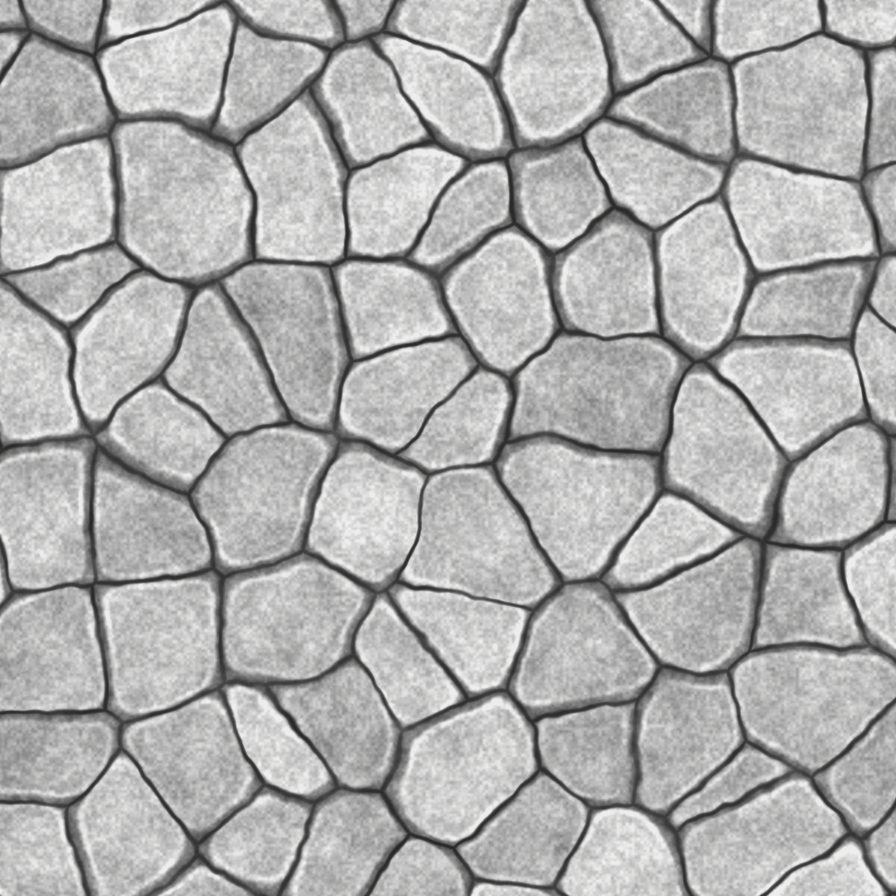
A three.js fragment shader for this texture:

```glsl
// Grey dry-stone wall: a weighted Voronoi diagram gives the irregular stones.
// Each edge gets its own bevel width, a smooth minimum rounds the corners,
// and dark seams, pale chipped rims, mottling and fine grain are layered on top.
varying vec2 vUv;

const float STONES_ACROSS = 8.4;
const float CORNER_SHARPNESS = 19.0;
const float SEAM_TONE = 0.15;

float hash(vec2 p) {
  vec3 q = fract(vec3(p.xyx) * 0.1031);
  q += dot(q, q.yzx + 33.33);
  return fract((q.x + q.y) * q.z);
}

vec2 hash2(vec2 p) {
  return vec2(hash(p + 11.7), hash(p + 57.3));
}

float noise(vec2 p) {
  vec2 i = floor(p);
  vec2 f = fract(p);
  f = f * f * (3.0 - 2.0 * f);
  float low = mix(hash(i), hash(i + vec2(1.0, 0.0)), f.x);
  float high = mix(hash(i + vec2(0.0, 1.0)), hash(i + vec2(1.0, 1.0)), f.x);
  return mix(low, high, f.y);
}

float fbm(vec2 p) {
  float sum = 0.0;
  float gain = 0.53;
  for (int i = 0; i < 4; i++) {
    sum += gain * noise(p);
    p = mat2(0.8, 0.6, -0.6, 0.8) * p * 2.1 + 7.3;
    gain *= 0.5;
  }
  return sum;
}

vec2 stoneCentre(vec2 cell) {
  return cell + 0.5 + 0.92 * (hash2(cell) - 0.5);
}

float stoneWeight(vec2 cell) {
  return 0.22 * hash(cell + 91.0);
}

// Bell-shaped line of the given half width around a distance
float band(float d, float at, float width) {
  float x = (d - at) / width;
  return exp(-x * x);
}

// Returns seam distance, rounded face distance and the owning cell
vec4 stones(vec2 p) {
  vec2 base = floor(p);
  vec2 owner = base;
  float best = 100.0;
  for (int y = -2; y <= 2; y++) {
    for (int x = -2; x <= 2; x++) {
      vec2 cell = base + vec2(float(x), float(y));
      vec2 r = stoneCentre(cell) - p;
      float power = dot(r, r) - stoneWeight(cell);
      if (power < best) {
        best = power;
        owner = cell;
      }
    }
  }
  vec2 centre = stoneCentre(owner);
  float seam = 10.0;
  float blend = 0.0;
  for (int y = -2; y <= 2; y++) {
    for (int x = -2; x <= 2; x++) {
      vec2 cell = base + vec2(float(x), float(y));
      vec2 other = stoneCentre(cell);
      float gap = length(other - centre);
      if (gap > 0.001) {
        vec2 r = other - p;
        float edge = (dot(r, r) - stoneWeight(cell) - best) / (2.0 * gap);
        float h = hash(owner + 17.3 * cell);
        float bevel = mix(0.012, 0.095, h * h);
        seam = min(seam, edge);
        blend += exp(-CORNER_SHARPNESS * (edge - bevel));
      }
    }
  }
  return vec4(seam, -log(blend) / CORNER_SHARPNESS, owner);
}

// Stone top: own tone, cloudy mottling, worn pale rim
float faceTone(vec2 p, float face, vec2 cell) {
  float tone = mix(0.68, 0.83, hash(cell + 23.0));
  tone += 0.24 * (fbm(p * 3.2 + hash2(cell) * 40.0) - 0.5);
  tone += 0.10 * (fbm(p * 11.0) - 0.5);
  float wear = smoothstep(0.2, 0.75, noise(p * 3.0 + 5.0));
  tone += 0.13 * wear * band(face, 0.035, 0.024);
  tone -= 0.06 * band(face, 0.10, 0.045) * noise(p * 4.0 + 31.0);
  return tone;
}

// Bevel and mortar: darker toward the seam, streaked by noise
float mortarTone(vec2 p, float seam) {
  float tone = mix(0.36, 0.54, smoothstep(0.0, 0.09, seam));
  return tone + 0.30 * (fbm(p * 9.0 + 3.0) - 0.5);
}

void main() {
  vec2 p = vUv * STONES_ACROSS + 3.0;
  vec2 bend = vec2(noise(p * 2.2), noise(p * 2.2 + 40.0)) - 0.5;
  vec2 chip = vec2(noise(p * 9.0), noise(p * 9.0 + 70.0)) - 0.5;
  vec4 s = stones(p + 0.13 * bend + 0.03 * chip);

  float tone = mix(mortarTone(p, s.x), faceTone(p, s.y, s.zw), smoothstep(-0.022, 0.022, s.y));
  float seamInk = 1.0 - smoothstep(0.004, 0.034, s.x);
  tone = mix(tone, SEAM_TONE, seamInk * mix(0.35, 1.0, noise(p * 2.6 + 12.0)));

  float grain = noise(vUv * 300.0) + noise(vUv * 190.0 + 9.0) - 1.0;
  tone += 0.13 * grain * smoothstep(0.1, 0.7, tone);
  gl_FragColor = vec4(vec3(clamp(tone, 0.0, 0.93)) * vec3(1.003, 1.0, 0.998), 1.0);
}
```
